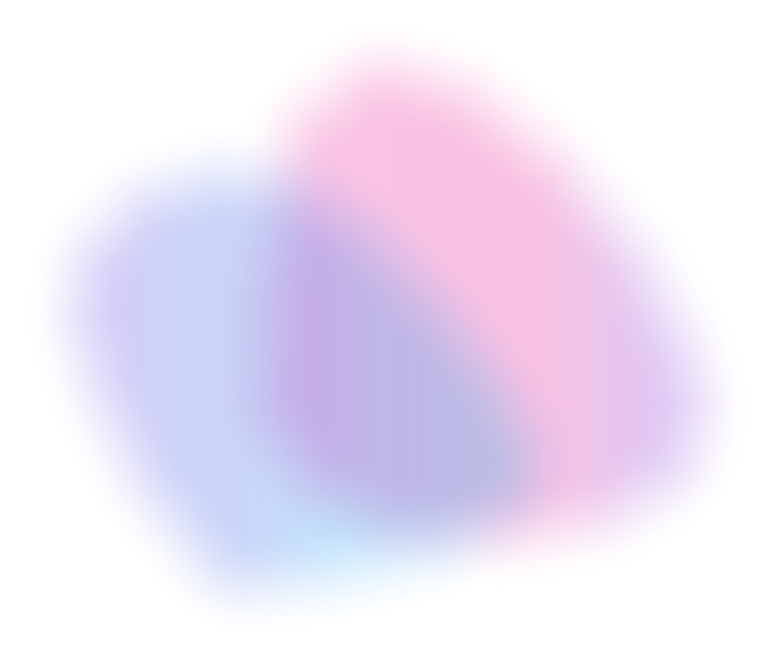
A Shadertoy shader for this background:

```glsl
// Two soft, overlapping blobs in pink and periwinkle glowing on white.

// Lengths are in units of the canvas height.
const int   CORNERS  = 14;
const float ROUNDING = 0.092;   // growth of each core polygon
const float SOFTNESS = 0.082;   // half width of the blurred edge

const vec3 PAPER = vec3(1.0);

const vec3 PINK_LEFT   = vec3(0.978, 0.765, 0.893);
const vec3 PINK_MIDDLE = vec3(0.976, 0.757, 0.886);
const vec3 PINK_RIGHT  = vec3(0.868, 0.785, 0.955);
const vec3 PINK_STOPS  = vec3(0.50, 0.79, 1.05);

const vec3 BLUE_LEFT   = vec3(0.830, 0.802, 0.970);
const vec3 BLUE_MIDDLE = vec3(0.795, 0.830, 0.973);
const vec3 BLUE_RIGHT  = vec3(0.755, 0.895, 0.985);
const vec3 BLUE_STOPS  = vec3(0.14, 0.32, 0.56);

const vec3 OVERLAP_LEFT   = vec3(0.772, 0.680, 0.910);
const vec3 OVERLAP_MIDDLE = vec3(0.752, 0.712, 0.905);
const vec3 OVERLAP_RIGHT  = vec3(0.728, 0.738, 0.900);
const vec3 OVERLAP_STOPS  = vec3(0.46, 0.58, 0.78);

// Core outlines, grown by ROUNDING when drawn
const vec2 PINK_CORE[CORNERS] = vec2[CORNERS](
    vec2(0.591, 0.800), vec2(0.533, 0.754), vec2(0.495, 0.539), vec2(0.492, 0.393),
    vec2(0.538, 0.324), vec2(0.622, 0.281), vec2(0.768, 0.267), vec2(0.899, 0.290),
    vec2(0.971, 0.332), vec2(0.983, 0.378), vec2(0.968, 0.432), vec2(0.906, 0.550),
    vec2(0.796, 0.680), vec2(0.673, 0.776));

const vec2 BLUE_CORE[CORNERS] = vec2[CORNERS](
    vec2(0.341, 0.639), vec2(0.264, 0.616), vec2(0.212, 0.562), vec2(0.207, 0.516),
    vec2(0.233, 0.432), vec2(0.295, 0.306), vec2(0.384, 0.194), vec2(0.484, 0.204),
    vec2(0.642, 0.241), vec2(0.722, 0.290), vec2(0.688, 0.355), vec2(0.604, 0.467),
    vec2(0.507, 0.567), vec2(0.419, 0.628));

// Signed distance to a closed polygon, negative inside
float polygonDistance(vec2 p, vec2 corners[CORNERS]) {
    float nearest = 1e3;
    float side = 1.0;
    vec2 previous = corners[CORNERS - 1];
    for (int i = 0; i < CORNERS; i++) {
        vec2 current = corners[i];
        vec2 edge = previous - current;
        vec2 toPoint = p - current;
        float along = clamp(dot(toPoint, edge) / dot(edge, edge), 0.0, 1.0);
        nearest = min(nearest, length(toPoint - edge * along));

        // Flip the sign at each edge crossed by a horizontal ray
        bool spans = (current.y > p.y) != (previous.y > p.y);
        if (spans && toPoint.x < edge.x * toPoint.y / edge.y) side = -side;
        previous = current;
    }
    return side * nearest;
}

// Blurred coverage of a rounded polygon
float blobCoverage(vec2 p, vec2 corners[CORNERS]) {
    float d = polygonDistance(p, corners) - ROUNDING;
    return 1.0 - smoothstep(-SOFTNESS, SOFTNESS, d);
}

// Horizontal gradient through three colours
vec3 ramp(vec3 left, vec3 middle, vec3 right, vec3 stops, float x) {
    vec3 c = mix(left, middle, smoothstep(stops.x, stops.y, x));
    return mix(c, right, smoothstep(stops.y, stops.z, x));
}

void mainImage(out vec4 fragColor, in vec2 fragCoord) {
    vec2 p = fragCoord / iResolution.y;

    vec3 pink    = ramp(PINK_LEFT, PINK_MIDDLE, PINK_RIGHT, PINK_STOPS, p.x);
    vec3 blue    = ramp(BLUE_LEFT, BLUE_MIDDLE, BLUE_RIGHT, BLUE_STOPS, p.x);
    vec3 overlap = ramp(OVERLAP_LEFT, OVERLAP_MIDDLE, OVERLAP_RIGHT, OVERLAP_STOPS, p.x);

    // Blend the four regions by the coverage of both blobs
    float pinkCover = blobCoverage(p, PINK_CORE);
    float blueCover = blobCoverage(p, BLUE_CORE);
    vec3 outsideBlue = mix(PAPER, pink, pinkCover);
    vec3 insideBlue  = mix(blue, overlap, pinkCover);
    fragColor = vec4(mix(outsideBlue, insideBlue, blueCover), 1.0);
}
```
